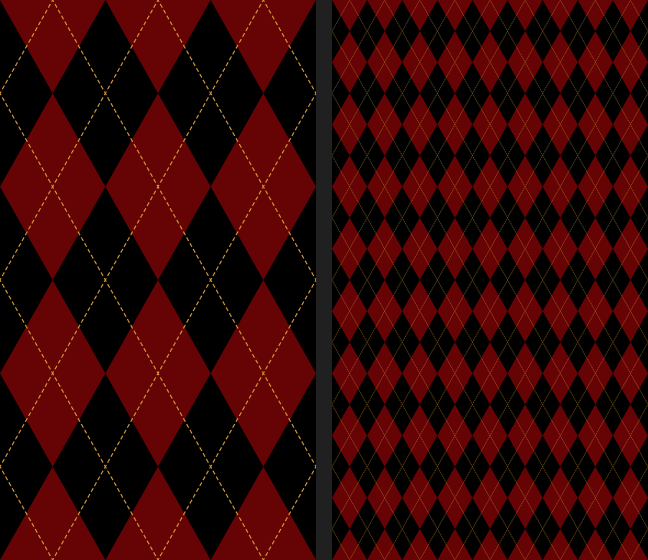
Left, the tile; right, the same tile 3 across and 3 down.
Give the GLSL for this pattern, as a Shadertoy shader.

```glsl
// Argyle: a harlequin check of tall red and black diamonds, overlaid with
// dashed gold threads that cross at every diamond centre. Both layers come
// from one pair of diagonal coordinates, so whole repeats tile seamlessly.

const vec2  REPEATS      = vec2(3.0, 3.0);   // diamonds across and down
const vec3  RED          = vec3(0.40, 0.01, 0.02);
const vec3  BLACK        = vec3(0.0);
const vec3  GOLD         = vec3(0.84, 0.61, 0.22);
const float THREAD_WIDTH = 0.0036;           // share of the canvas width
const float DASHES       = 16.0;             // dashes between two crossings
const float DASH_FILL    = 0.62;             // dash length over dash pitch

// Antialiased coverage of the inside (negative side) of a distance.
float coverage(float dist, float pixel) {
    return clamp(0.5 - dist / pixel, 0.0, 1.0);
}

// Signed triangle wave: positive in even unit bands, negative in odd ones.
float bandSide(float x) {
    return 0.5 - abs(mod(x + 0.5, 2.0) - 1.0);
}

// Dashed thread along the middle of each unit band of "across".
float thread(float across, float along, vec2 cell, float pixel) {
    float offset = fract(across) - 0.5;
    float side = abs(offset) / length(1.0 / cell) - 0.5 * THREAD_WIDTH;

    // Remove the skew of the diagonals so that dash ends are square.
    vec2 sq = cell * cell;
    float s = along - 0.5 + offset * (sq.x - sq.y) / (sq.x + sq.y);
    float pitch = 0.5 * length(cell) / DASHES;
    float dash = (abs(fract(s * DASHES + 0.5) - 0.5) - 0.5 * DASH_FILL) * pitch;

    return coverage(side, pixel) * coverage(dash, pixel);
}

void mainImage(out vec4 fragColor, in vec2 fragCoord) {
    // Lengths are measured in canvas widths.
    float pixel = 1.0 / iResolution.x;
    vec2 cell = vec2(1.0, iResolution.y / iResolution.x) / REPEATS;

    // Diagonal coordinates: diamond edges lie on whole numbers.
    vec2 p = fragCoord / iResolution.xy * REPEATS;
    vec2 diag = vec2(p.x + p.y, p.x - p.y);

    // Diamond check
    vec2 edge = vec2(bandSide(diag.x), bandSide(diag.y)) / length(1.0 / cell);
    vec2 side = clamp(2.0 * edge / pixel, -1.0, 1.0);
    vec3 color = mix(BLACK, RED, 0.5 + 0.5 * side.x * side.y);

    // Gold threads
    float gold = max(thread(diag.x, diag.y, cell, pixel),
                     thread(diag.y, diag.x, cell, pixel));
    color = mix(color, GOLD, gold);

    fragColor = vec4(color, 1.0);
}
```
